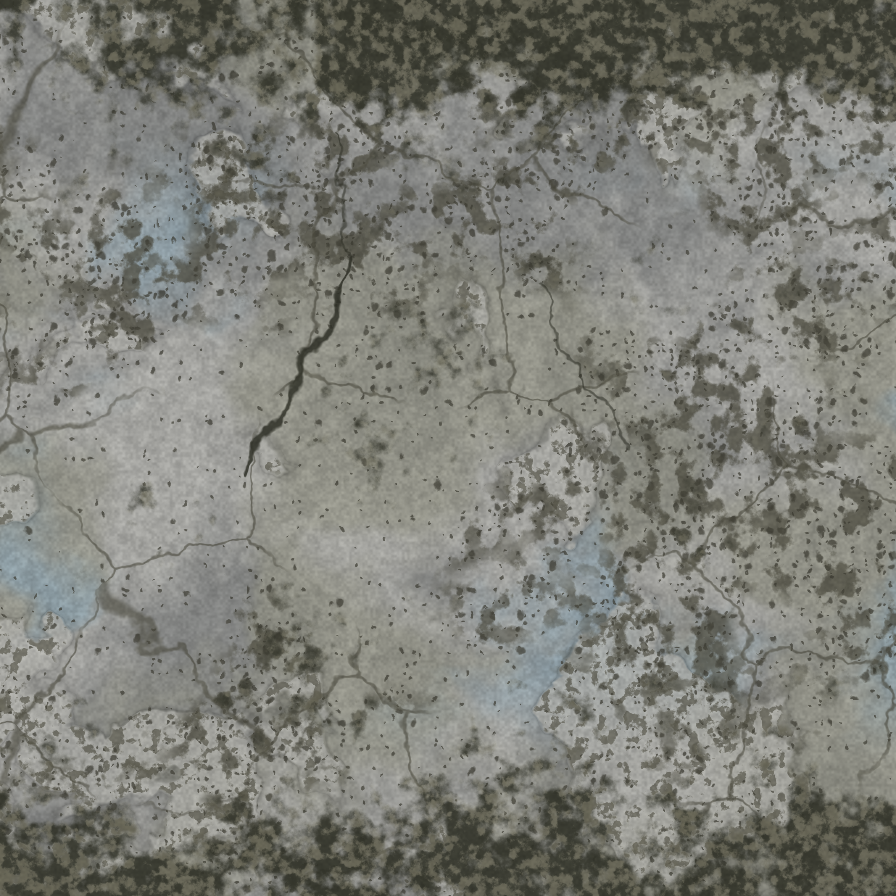
Give the GLSL for this texture, as a WebGL 1 fragment shader.

```glsl
precision highp float;
// Weathered concrete wall: grey plaster, blue tints, pale flakes, cracks and mossy edges.
uniform vec2 u_resolution;

#define PLASTER vec3(0.515, 0.52, 0.515)
#define PALE vec3(0.645, 0.645, 0.63)
#define OLIVE vec3(0.55, 0.55, 0.495)
#define BLUE vec3(0.54, 0.62, 0.665)
#define FLAKE vec3(0.69, 0.69, 0.67)
#define GRIME vec3(0.29, 0.285, 0.24)
#define MOSS vec3(0.20, 0.205, 0.165)
#define MOSS_DEPTH 0.19
#define CRACK_SCALE 5.0
#define PIT_SCALE 75.0
#define GRAIN 0.13

float hash(vec2 p) {
  vec3 h = fract(vec3(p.xyx) * 0.1031);
  h += dot(h, h.yzx + 33.33);
  return fract((h.x + h.y) * h.z);
}

vec2 hash2(vec2 p) {
  return vec2(hash(p), hash(p + 57.3));
}

float noise(vec2 p) {
  vec2 i = floor(p), f = fract(p);
  f = f * f * (3.0 - 2.0 * f);
  return mix(mix(hash(i), hash(i + vec2(1, 0)), f.x),
             mix(hash(i + vec2(0, 1)), hash(i + 1.0), f.x), f.y);
}

float fbm(vec2 p) {
  float sum = 0.0, amp = 0.516;
  for (int i = 0; i < 5; i++) {
    sum += amp * noise(p);
    p = mat2(1.6, 1.2, -1.2, 1.6) * p + 11.7;
    amp *= 0.5;
  }
  return sum;
}

// Gap between the two nearest cell points: zero along cell borders.
float cellBorder(vec2 p) {
  vec2 cell = floor(p);
  float near = 9.0, next = 9.0;
  for (int y = -1; y <= 1; y++)
    for (int x = -1; x <= 1; x++) {
      vec2 c = cell + vec2(x, y);
      float d = length(c + hash2(c) - p);
      next = min(next, max(near, d));
      near = min(near, d);
    }
  return next - near;
}

// Small irregular holes, one per cell with random size.
float pits(vec2 p, float density) {
  vec2 cell = floor(p);
  float radius = 0.12 + 0.24 * hash(cell + 9.1);
  float d = length(fract(p) - 0.35 - 0.3 * hash2(cell));
  return (1.0 - smoothstep(radius * 0.6, radius + 0.1, d)) * step(hash(cell + 4.7), density);
}

// Tapered crack between two points.
float crack(vec2 p, vec2 a, vec2 b, float width) {
  vec2 ab = b - a;
  float t = clamp(dot(p - a, ab) / dot(ab, ab), 0.0, 1.0);
  float w = width * (0.4 + 1.2 * noise(p * 45.0)) * (0.4 + 2.4 * t * (1.0 - t));
  return 1.0 - smoothstep(w * 0.4, w + 0.0015, length(p - a - ab * t));
}

void main() {
  vec2 p = gl_FragCoord.xy / u_resolution;
  vec2 warp = vec2(fbm(p * 6.0 + 3.0), fbm(p * 6.0 + 17.0)) - 0.5;
  vec2 q = p + 0.13 * warp;
  float edge = min(p.y, 1.0 - p.y);
  float detail = fbm(q * 16.0 + 5.0);
  float fine = fbm(p * 55.0);
  float speckle = fbm(p * 110.0 + 40.0);

  // Plaster with soft tints
  float tone = fbm(q * 4.0) * 0.6 + detail * 0.4;
  vec3 colour = mix(PLASTER, PALE, smoothstep(0.38, 0.62, tone));
  colour = mix(colour, OLIVE, 0.65 * smoothstep(0.44, 0.64, fbm(q * 5.0 + 31.0)));
  float blue = smoothstep(0.53, 0.7, fbm(q * 4.5 + 52.0)) * smoothstep(0.13, 0.28, edge);
  colour = mix(colour, BLUE, 0.8 * blue);

  // Pale flaked patches with a darker rim and pepper marks
  float border = 1.0 - smoothstep(0.12, 0.36, edge);
  float flake = fbm(q * 6.0 + 71.0) + 0.2 * (detail - 0.5) + 0.12 * border - 0.64;
  float inside = smoothstep(-0.008, 0.012, flake);
  colour = mix(colour, FLAKE, 0.75 * inside);
  colour *= 1.0 - 0.16 * exp(-abs(flake + 0.012) * 75.0);
  colour = mix(colour, GRIME, 0.65 * inside * smoothstep(0.55, 0.67, speckle));

  // Grime clusters and pits
  float cluster = smoothstep(0.48, 0.68, fbm(q * 7.0 + 93.0));
  colour = mix(colour, GRIME, 0.75 * cluster * smoothstep(0.49, 0.65, fine));
  vec2 pitPoint = (p + 0.012 * (vec2(fine, speckle) - 0.5)) * PIT_SCALE;
  float holes = max(pits(pitPoint, 0.03 + 0.2 * cluster), pits(pitPoint * 1.9 + 7.0, 0.06 + 0.16 * cluster));
  colour = mix(colour, GRIME * 0.8, 0.7 * holes);

  // Hairline cracks and one broad split with branches
  vec2 bend = vec2(fbm(p * 19.0 + 8.0), fbm(p * 19.0 + 28.0)) - 0.5;
  vec2 c = p + 0.05 * bend;
  float hair = 1.0 - smoothstep(0.004, 0.026, cellBorder(c * CRACK_SCALE));
  hair *= smoothstep(0.46, 0.6, fbm(p * 5.0 + 64.0));
  colour = mix(colour, GRIME, 0.6 * hair);
  float split = crack(c, vec2(0.4, 0.71), vec2(0.27, 0.48), 0.0038);
  split = max(split, 0.65 * crack(c, vec2(0.37, 0.84), vec2(0.4, 0.71), 0.0012));
  split = max(split, 0.65 * crack(c, vec2(0.6, 0.69), vec2(0.7, 0.5), 0.0012));
  colour = mix(colour, MOSS * 0.9, 0.85 * split);

  // Moss and drips along the top and bottom
  float drip = noise(vec2(p.x * 95.0, p.y * 10.0)) - 0.5;
  float growth = 0.38 * (1.0 - smoothstep(0.0, MOSS_DEPTH, edge + 0.16 * warp.x));
  float moss = fbm(q * 10.0 + 13.0) * 0.5 + fine * 0.5 + growth * (1.0 + 0.35 * drip);
  vec3 mossColour = mix(MOSS, GRIME * 1.3, smoothstep(0.42, 0.66, speckle));
  colour = mix(colour, mossColour, 0.92 * smoothstep(0.6, 0.82, moss));

  // Surface grain
  float grain = 0.5 * (noise(p * 340.0) - 0.5) + 0.7 * (speckle - 0.5) + 0.4 * (fine - 0.5);
  colour *= 1.0 + 2.0 * GRAIN * grain;
  gl_FragColor = vec4(clamp(colour, 0.0, 1.0), 1.0);
}
```
